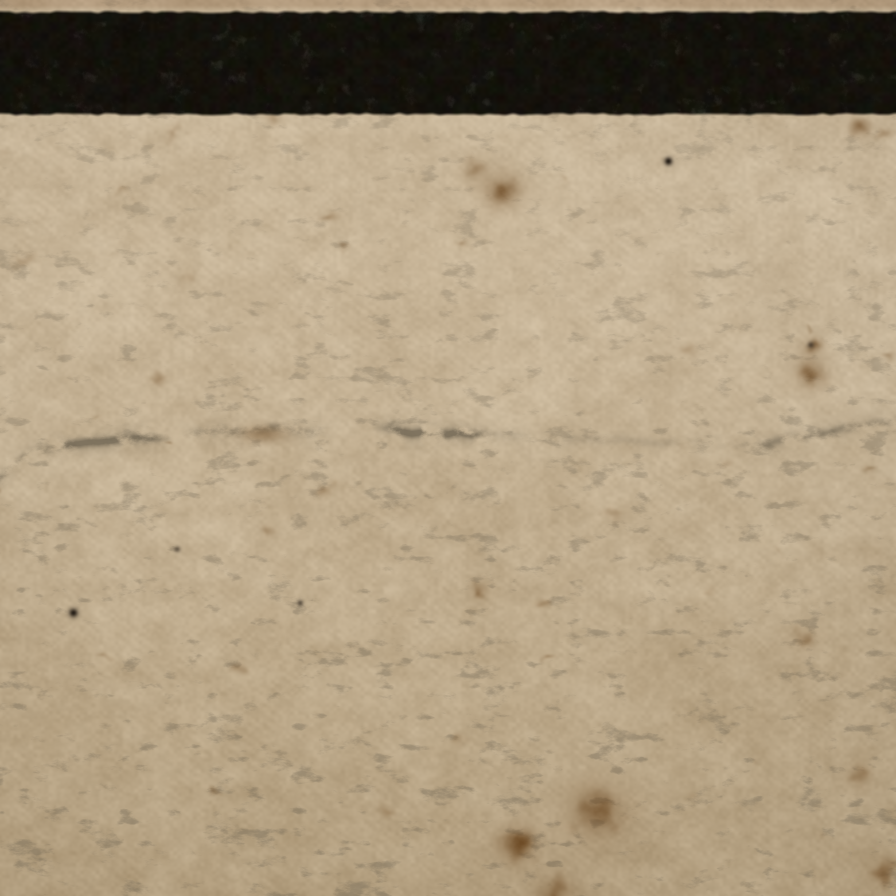
Reproduce this texture procedurally as a Shadertoy shader.

```glsl
const vec3 PAPER_TOP = vec3(0.785, 0.712, 0.598);
const vec3 PAPER_LOW = vec3(0.722, 0.642, 0.515);
const vec3 INK = vec3(0.075, 0.066, 0.042);
const vec3 FOXING = vec3(0.40, 0.26, 0.11);
const vec3 CREASE = vec3(0.43, 0.39, 0.32);
const vec3 SPECK = vec3(0.16, 0.13, 0.10);
const float BAR_LOW = 0.8725;
const float BAR_HIGH = 0.9865;
const float BAR_SOFT = 0.0026;
const float GRAIN = 0.055;
const float MOTTLE = 0.085;
const float FLECK_CELLS = 11.0;

// Foxing stains: centre, radius, strength
const vec4 STAINS[12] = vec4[12](
    vec4(0.561, 0.787, 0.014, 0.75), vec4(0.529, 0.810, 0.010, 0.45),
    vec4(0.905, 0.583, 0.012, 0.65), vec4(0.905, 0.614, 0.007, 0.60),
    vec4(0.667, 0.094, 0.023, 0.72), vec4(0.578, 0.058, 0.015, 0.80),
    vec4(0.620, 0.004, 0.014, 0.60), vec4(0.987, 0.026, 0.011, 0.55),
    vec4(0.536, 0.342, 0.007, 0.55), vec4(0.898, 0.286, 0.010, 0.45),
    vec4(0.958, 0.134, 0.010, 0.38), vec4(0.960, 0.859, 0.008, 0.50));

// Dark specks: centre, radius, strength
const vec4 SPECKS[5] = vec4[5](
    vec4(0.746, 0.820, 0.0046, 1.0), vec4(0.082, 0.316, 0.0050, 1.0),
    vec4(0.335, 0.327, 0.0036, 0.6), vec4(0.198, 0.387, 0.0036, 0.5),
    vec4(0.905, 0.615, 0.0038, 0.6));

float hash(vec2 p) {
    return fract(sin(dot(p, vec2(127.1, 311.7))) * 43758.55);
}

float noise(vec2 p) {
    vec2 i = floor(p), f = fract(p);
    f = f * f * (3.0 - 2.0 * f);
    return mix(mix(hash(i), hash(i + vec2(1, 0)), f.x),
               mix(hash(i + vec2(0, 1)), hash(i + vec2(1, 1)), f.x), f.y);
}

float fbm(vec2 p) {
    float sum = 0.0, amp = 0.5;
    for (int i = 0; i < 5; i++) {
        sum += amp * noise(p);
        p = mat2(1.6, 1.2, -1.2, 1.6) * p + 7.3;
        amp *= 0.5;
    }
    return sum / 0.97;
}

float blob(vec2 d, float radius) {
    return exp(-dot(d, d) / (radius * radius));
}

float band(float x, float a, float b) {
    return smoothstep(a - 0.02, a + 0.02, x) * (1.0 - smoothstep(b - 0.02, b + 0.02, x));
}

// Height of the horizontal crease
float creaseHeight(float x) {
    return 0.513 - 0.036 * exp(-x / 0.04) + 0.008 * sin((x - 0.17) * 8.0)
         + 0.016 * smoothstep(0.85, 1.0, x) + 0.012 * (fbm(vec2(x * 26.0, 3.0)) - 0.5);
}

// Small, faint stains scattered one per cell
float flecks(vec2 uv) {
    vec2 cell = floor(uv * FLECK_CELLS);
    float sum = 0.0;
    for (int j = -1; j <= 1; j++)
    for (int i = -1; i <= 1; i++) {
        vec2 id = cell + vec2(i, j);
        vec2 centre = (id + vec2(hash(id), hash(id + 31.0))) / FLECK_CELLS;
        float radius = mix(0.003, 0.008, hash(id + 57.0));
        float strength = smoothstep(0.55, 1.0, hash(id + 83.0));
        sum += strength * blob((uv - centre) * vec2(0.8, 1.1), radius);
    }
    return sum;
}

void mainImage(out vec4 fragColor, in vec2 fragCoord) {
    vec2 uv = fragCoord / iResolution.xy;
    float fine = noise(uv * 230.0) * 0.6 + noise(uv.yx * 120.0 + 9.0) * 0.4 - 0.5;
    float cloud = fbm(uv * 9.0) - 0.5;
    float patches = fbm(uv * vec2(34.0, 44.0) + 20.0) - 0.5;

    // Paper: falloff, mottling and grain
    vec3 col = mix(PAPER_LOW, PAPER_TOP, smoothstep(-0.1, 0.75, uv.y));
    col *= 1.0 - 0.06 * dot(uv - vec2(0.4, 0.6), uv - vec2(0.4, 0.6));
    col += (cloud * 0.7 + patches) * MOTTLE * vec3(0.9, 1.0, 1.1) + fine * GRAIN;
    col += 0.007 * sin(dot(uv, vec2(420.0, 560.0))) * noise(uv * 40.0);

    // Short dark fibres, denser toward the bottom
    float fibre = smoothstep(0.60, 0.82, fbm(uv * vec2(42.0, 85.0) + 50.0));
    col = mix(col, CREASE, fibre * mix(0.42, 0.18, uv.y));

    // Broken crease, grey with a brown stretch
    float x = uv.x;
    float press = 0.45 * band(x, -0.1, 0.06) + 0.75 * band(x, 0.06, 0.18)
                + 0.45 * band(x, 0.21, 0.36) + 0.80 * band(x, 0.43, 0.54)
                + 0.15 * band(x, 0.55, 0.82) + 0.45 * band(x, 0.83, 1.1);
    float away = uv.y - creaseHeight(x);
    float broken = smoothstep(0.28, 0.65, fbm(uv * vec2(50.0, 75.0) + 4.0));
    float line = exp(-pow(away / 0.005, 2.0)) + 0.25 * exp(-pow(away / 0.014, 2.0));
    col = mix(col, CREASE, clamp(press * line * broken, 0.0, 0.8));
    col = mix(col, FOXING, 0.4 * blob((uv - vec2(0.294, 0.515)) * vec2(0.45, 1.2), 0.011));

    // Foxing with ragged outlines
    vec2 ragged = uv + 0.011 * (vec2(noise(uv * 80.0), noise(uv * 80.0 + 40.0)) - 0.5);
    float stain = 0.30 * flecks(ragged);
    for (int i = 0; i < STAINS.length(); i++) {
        vec4 s = STAINS[i];
        stain += s.w * (0.75 * blob(ragged - s.xy, s.z) + 0.2 * blob(uv - s.xy, s.z * 1.9));
    }
    col = mix(col, FOXING, clamp(stain * (1.0 + patches), 0.0, 0.9));
    for (int i = 0; i < SPECKS.length(); i++) {
        vec4 s = SPECKS[i];
        col = mix(col, SPECK, s.w * blob(uv - s.xy, s.z));
    }

    // Printed bar with soft, slightly uneven edges
    float y = uv.y + 0.0022 * (noise(vec2(x * 110.0, 2.0)) - 0.5);
    float bar = smoothstep(BAR_LOW - BAR_SOFT, BAR_LOW + BAR_SOFT, y)
              * (1.0 - smoothstep(BAR_HIGH - BAR_SOFT, BAR_HIGH + BAR_SOFT, y));
    vec3 tint = vec3(noise(uv * 100.0), noise(uv * 100.0 + 13.0), noise(uv * 100.0 + 29.0)) - 0.5;
    float wear = smoothstep(0.6, 0.9, fbm(uv * 70.0 + 11.0));
    vec3 ink = INK + 0.025 * tint + 0.03 * fine + 0.07 * wear;
    col *= mix(vec3(1.0), vec3(0.91, 0.87, 0.84), smoothstep(BAR_HIGH, 0.995, uv.y));
    col = mix(col, ink, bar);

    fragColor = vec4(clamp(col, 0.0, 1.0), 1.0);
}
```
